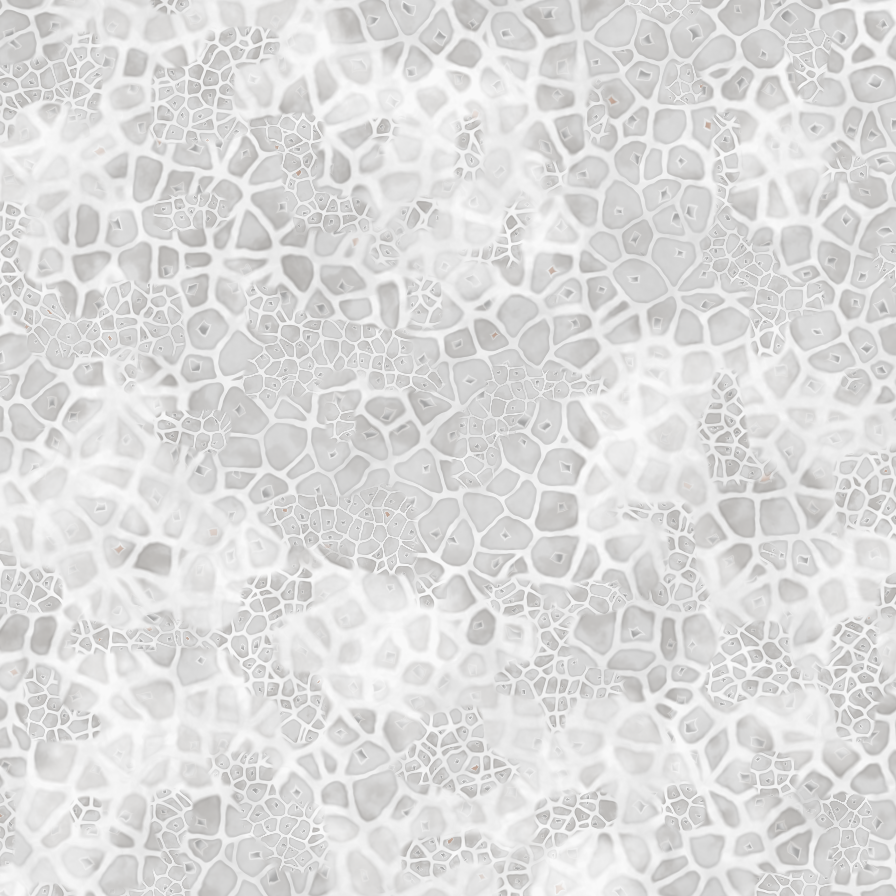
A Shadertoy shader for this texture:

```glsl
vec2 hash2(vec2 p) {
    return fract(sin(vec2(dot(p, vec2(127.1, 311.7)), dot(p, vec2(269.5, 183.3)))) * 43758.5453);
}

float noise(vec2 p) {
    vec2 i = floor(p), f = fract(p);
    f = f * f * (3.0 - 2.0 * f);
    return mix(mix(hash2(i).x, hash2(i + vec2(1, 0)).x, f.x),
               mix(hash2(i + vec2(0, 1)).x, hash2(i + vec2(1, 1)).x, f.x), f.y);
}

float fbm(vec2 p) {
    float sum = 0.0, amp = 0.53;
    for (int i = 0; i < 4; i++) {
        sum += amp * noise(p);
        p = mat2(1.6, 1.2, -1.2, 1.6) * p + 7.3;
        amp *= 0.5;
    }
    return sum;
}

// Weighted Voronoi cells: returns rounded border distance, gives site offset and id
float cellBorder(vec2 p, out vec2 site, out vec2 id) {
    vec2 base = floor(p);
    float nearest = 1e3;
    for (int y = -2; y <= 2; y++)
    for (int x = -2; x <= 2; x++) {
        vec2 cell = base + vec2(x, y);
        vec2 r = cell + hash2(cell) - p;
        float power = dot(r, r) - 0.3 * hash2(cell + 51.7).x;
        if (power < nearest) {
            nearest = power;
            site = r;
            id = cell;
        }
    }
    float sum = 1e-6;
    for (int y = -2; y <= 2; y++)
    for (int x = -2; x <= 2; x++) {
        vec2 cell = base + vec2(x, y);
        if (distance(cell, id) < 0.5) continue;
        vec2 r = cell + hash2(cell) - p;
        float power = dot(r, r) - 0.3 * hash2(cell + 51.7).x;
        float border = (power - nearest) / (2.0 * max(length(r - site), 0.05));
        sum += exp(-20.0 * border);
    }
    return max(-log(sum) / 20.0, 0.0);
}

// One layer of grey grains in a pale membrane, each with a small angular core
vec3 grains(vec2 p, float mist, float pale) {
    vec2 site, id;
    float border = cellBorder(p, site, id);
    vec2 rnd = hash2(id + 13.1), rnd2 = hash2(id + 87.9);

    // Grain body: flat where clear, blotched and dark where misty
    float blotch = smoothstep(0.36, 0.68, fbm(p * 1.4 + 3.0));
    float shade = blotch * mix(0.35, 1.0, mist) + 0.35 * (rnd.x - 0.5);
    vec3 body = mix(vec3(0.845), vec3(0.725, 0.715, 0.705), clamp(shade, 0.0, 1.0));
    float gap = mix(0.03, 0.06, mist);
    float soft = mix(0.035, 0.15, mist);
    float rim = (border - gap - soft) / 0.05;
    body -= 0.045 * exp(-rim * rim);

    // Core: a skewed box with a bright outline and a dark side
    float a = 6.283 * rnd.y;
    vec2 q = mat2(cos(a), sin(a), -sin(a), cos(a)) * site;
    q += 0.09 * (vec2(noise(p * 6.0), noise(p * 6.0 + 40.0)) - 0.5);
    vec2 box = abs(q) - mix(0.06, 0.13, rnd2.x) * vec2(1.0, 0.8);
    float core = max(box.x, box.y);
    float present = step(0.35, rnd2.y);
    vec3 coreColor = mix(vec3(0.66), vec3(0.83), smoothstep(-0.08, 0.1, q.x + 0.6 * q.y));
    coreColor = mix(coreColor, vec3(0.77, 0.64, 0.57), 0.8 * step(0.965, rnd2.y));
    body = mix(body, coreColor, present * smoothstep(0.03, -0.02, core));
    body += 0.07 * present * exp(-pow((core - 0.04) / 0.025, 2.0));

    // Membrane between the grains
    float mask = smoothstep(gap, gap + soft, border);
    mask *= 1.0 - 0.65 * smoothstep(0.6, 1.0, mist);
    return mix(vec3(pale), body, mask);
}

void mainImage(out vec4 fragColor, in vec2 fragCoord) {
    vec2 uv = fragCoord / iResolution.y;
    vec2 warp = vec2(fbm(uv * 22.0), fbm(uv * 22.0 + 31.0)) - 0.5;
    vec2 p = uv + 0.018 * warp;

    // Mist widens the membranes and hides some grains
    float mist = smoothstep(0.3, 0.7, fbm(uv * 7.0 + 5.0));
    float wisps = fbm(uv * 18.0 + 4.0 * warp);
    float pale = mix(0.915, 0.945, mist) + 0.12 * (wisps - 0.5);

    // Coarse grains with scattered clusters of fine ones
    vec3 color = grains(p * 25.0, mist, pale);
    vec3 fine = grains(p * 58.0 + 17.0, mist * 0.6, pale);
    color = mix(color, fine, smoothstep(0.63, 0.72, noise(uv * 21.0 + 9.0)));

    // Cloudy veil and faint surface grain
    color += 0.06 * (fbm(uv * 11.0 + 60.0) - 0.5);
    color += 0.035 * (fbm(uv * 120.0) - 0.5);
    fragColor = vec4(clamp(color, 0.0, 0.975), 1.0);
}
```
